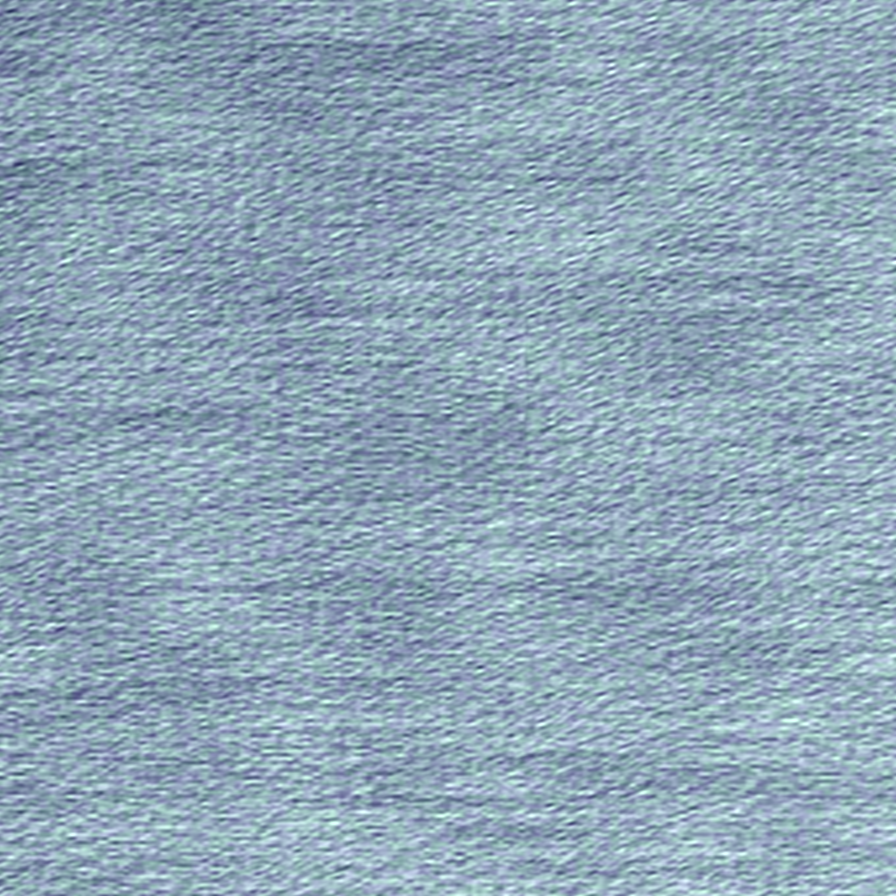
Write a Shadertoy shader that draws this texture.

```glsl
const vec3 MEAN_BLUE = vec3(0.562, 0.655, 0.722);
const vec3 LIGHT_STEP = vec3(0.106, 0.120, 0.096);  // colour change per unit of tone
const vec3 TEAL_SHIFT = vec3(-0.006, 0.022, -0.014);

const vec2 GRAIN_CELLS = vec2(88.0, 235.0);   // thread grains across the canvas
const vec2 FINE_CELLS = vec2(170.0, 250.0);
const vec2 TINT_CELLS = vec2(105.0, 190.0);
const vec2 STREAK_CELLS = vec2(5.0, 120.0);
const vec2 BLOTCH_CELLS = vec2(9.0, 15.0);
const float TWILL_SLOPE = 0.38;
const float KNIT_ROWS = 148.0;

const float RELIEF_GAIN = 2.5;
const float FINE_GAIN = 1.7;
const float STREAK_GAIN = 1.1;
const float BLOTCH_GAIN = 0.9;
const float KNIT_GAIN = 0.16;
const float TINT_GAIN = 4.5;

const float SEAM_X = 0.588;
const vec2 SEAM_SPAN = vec2(0.47, 0.66);
const float SEAM_WIDTH = 0.0025;
const float SEAM_DEPTH = 0.55;

float hash(vec2 p) {
    return fract(sin(dot(p, vec2(127.1, 311.7))) * 43758.5453);
}

// Value noise centred on zero
float noise(vec2 p) {
    vec2 cell = floor(p);
    vec2 f = fract(p);
    f = f * f * (3.0 - 2.0 * f);
    float low = mix(hash(cell), hash(cell + vec2(1.0, 0.0)), f.x);
    float high = mix(hash(cell + vec2(0.0, 1.0)), hash(cell + vec2(1.0, 1.0)), f.x);
    return mix(low, high, f.y) - 0.5;
}

// Lit upper edges and shaded lower edges of the threads
float relief(vec2 p) {
    return noise(p) - noise(p + vec2(-0.25, 0.95));
}

// Level rows blended with rising twill, keeping an even contrast
float weave(vec2 uv, float twill) {
    vec2 slanted = vec2(uv.x, uv.y - TWILL_SLOPE * uv.x);
    float level = relief(uv * GRAIN_CELLS);
    float rising = relief(slanted * GRAIN_CELLS + 37.0);
    return mix(level, rising, twill) / length(vec2(1.0 - twill, twill));
}

float seam(vec2 uv) {
    float d = (uv.x - SEAM_X + 0.004 * noise(uv.yy * 40.0)) / SEAM_WIDTH;
    float span = smoothstep(SEAM_SPAN.x, SEAM_SPAN.x + 0.04, uv.y)
               * (1.0 - smoothstep(SEAM_SPAN.y - 0.02, SEAM_SPAN.y, uv.y));
    return exp(-d * d) * span;
}

void mainImage(out vec4 fragColor, in vec2 fragCoord) {
    vec2 uv = fragCoord / iResolution.y;

    // Twill grows stronger towards the top
    float twill = clamp(0.25 + 0.35 * uv.y + 0.7 * noise(uv * 6.0 + 11.0), 0.0, 0.8);

    // Threads
    float tone = RELIEF_GAIN * weave(uv, twill);
    tone += FINE_GAIN * noise(uv * FINE_CELLS + 71.0);
    tone += KNIT_GAIN * sin(6.2832 * (uv.y * KNIT_ROWS + noise(uv * 14.0)));

    // Wear, faint rows and uneven light
    tone += STREAK_GAIN * noise(uv * STREAK_CELLS + 5.0);
    tone += BLOTCH_GAIN * noise(uv * BLOTCH_CELLS + 23.0);
    tone += 0.45 * (uv.x - 0.5) - 0.4 * (uv.y - 0.5);
    tone -= SEAM_DEPTH * seam(uv);

    // Teal and violet fibres
    float tint = TINT_GAIN * noise(uv * TINT_CELLS + 53.0);
    vec3 color = MEAN_BLUE + tone * LIGHT_STEP + tint * TEAL_SHIFT;
    fragColor = vec4(clamp(color, 0.0, 1.0), 1.0);
}
```
